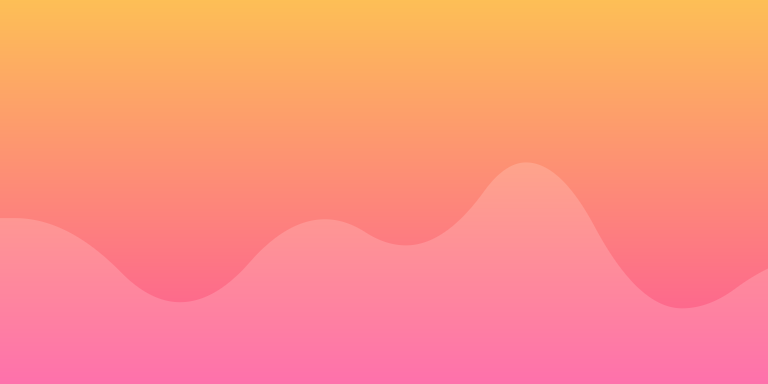
A WebGL 1 fragment shader for this background:

```glsl
precision highp float;
// Warm sunset gradient with one translucent, rolling wave in front.
// The wave outline is a running sum of S-shaped swells, each one made of
// two parabolas that meet smoothly at an adjustable inflection point.

#define SKY_TOP     vec3(0.994, 0.748, 0.337)
#define SKY_BOTTOM  vec3(0.994, 0.328, 0.605)
#define VEIL_COLOR  vec3(1.0)
#define VEIL_ALPHA  0.17
#define START_LEVEL 0.432

uniform vec2 u_resolution;

// Eases from 0 at start to 1 at end; bend is the inflection's share of the way.
float swell(float x, float start, float end, float bend) {
  float t = clamp((x - start) / (end - start), 0.0, 1.0);
  float back = 1.0 - t;
  return t < bend ? t * t / bend : 1.0 - back * back / (1.0 - bend);
}

// Height of the wave at x, both as fractions of the canvas.
float waveHeight(float x) {
  float height = START_LEVEL;
  height -= 0.219 * swell(x, 0.0195, 0.2344, 0.64);
  height += 0.216 * swell(x, 0.2344, 0.4232, 0.48);
  height -= 0.068 * swell(x, 0.4232, 0.5286, 0.50);
  height += 0.216 * swell(x, 0.5286, 0.6849, 0.65);
  height -= 0.380 * swell(x, 0.6849, 0.8880, 0.44);
  height += 0.143 * swell(x, 0.8880, 1.0810, 0.36);
  return height;
}

void main() {
  vec2 uv = gl_FragCoord.xy / u_resolution;
  vec2 texel = 1.0 / u_resolution;

  // Vertical sky gradient
  vec3 color = mix(SKY_BOTTOM, SKY_TOP, uv.y);

  // Distance to the outline in pixels, corrected for its slope
  float height = waveHeight(uv.x);
  float rise = (waveHeight(uv.x + texel.x) - height) / texel.y;
  float edge = (height - uv.y) / (texel.y * sqrt(1.0 + rise * rise));

  // Pale veil below the outline
  float coverage = clamp(edge + 0.5, 0.0, 1.0);
  color = mix(color, VEIL_COLOR, VEIL_ALPHA * coverage);

  gl_FragColor = vec4(color, 1.0);
}
```
